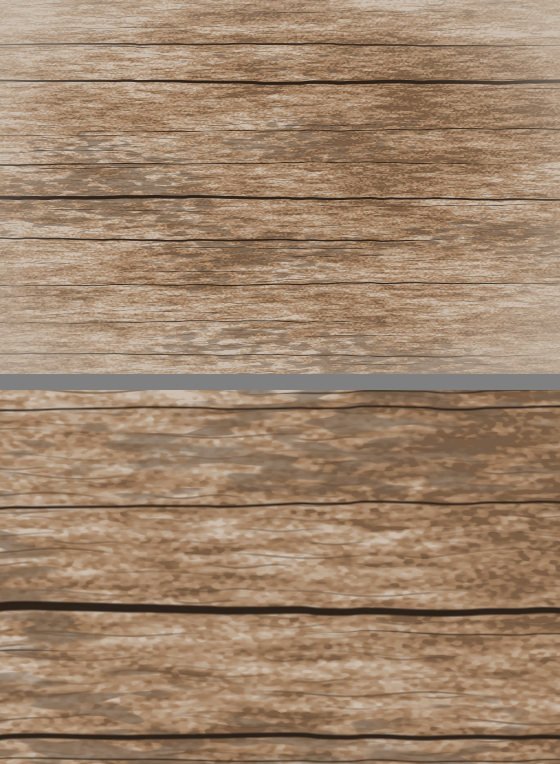
Top: the whole. Bottom: its middle third, enlarged.
Write a Shadertoy shader that draws this texture.

```glsl
// Weathered brown wood planks with fine horizontal grain, dark cracks and faded edges.

const vec3 CRACK_DARK  = vec3(0.16, 0.12, 0.09);
const vec3 GREY_STAIN  = vec3(0.45, 0.37, 0.30);
const vec3 DEEP_BROWN  = vec3(0.48, 0.365, 0.265);
const vec3 WARM_BROWN  = vec3(0.63, 0.49, 0.365);
const vec3 TAN         = vec3(0.69, 0.565, 0.45);
const vec3 PALE_TAN    = vec3(0.74, 0.645, 0.55);
const vec3 BLEACHED    = vec3(0.80, 0.74, 0.68);
const vec3 EDGE_HAZE   = vec3(0.79, 0.75, 0.70);

vec3 hash3(vec2 p) {
    vec3 q = vec3(dot(p, vec2(127.1, 311.7)),
                  dot(p, vec2(269.5, 183.3)),
                  dot(p, vec2(419.2, 371.9)));
    return fract(sin(q) * 43758.5);
}

// Smooth cellular noise: random cell values blended by distance, centred on zero.
float cellNoise(vec2 p) {
    vec2 cell = floor(p), local = fract(p);
    float sum = 0.0, total = 0.0;
    for (int y = -1; y <= 1; y++) {
        for (int x = -1; x <= 1; x++) {
            vec2 offset = vec2(x, y);
            vec3 h = hash3(cell + offset);
            vec2 d = offset + h.xy - local;
            float weight = exp(-5.0 * dot(d, d));
            sum += weight * h.z;
            total += weight;
        }
    }
    return 1.15 * (sum / total - 0.5);
}

// Gentle bending shared by the grain and the cracks.
float bend(float x, float seed) {
    return 0.0030 * sin(x * 3.1 + seed) + 0.0013 * sin(x * 9.7 + seed * 2.3)
         + 0.0006 * sin(x * 31.0 + seed * 4.1);
}

// Coverage of a tapering crack; span holds its centre and half length.
float crack(vec2 p, float y, vec2 span, float width, float seed, float soft) {
    float taper = 1.0 - smoothstep(0.5, 1.0, abs(p.x - span.x) / span.y);
    float w = width * (0.85 + 0.3 * sin(p.x * 2.3 + seed * 3.0));
    w = mix(-soft, w, taper);
    float d = abs(p.y - y - bend(p.x, seed)) - w;
    return 1.0 - smoothstep(-soft, soft, d);
}

// One thin tapered fibre line in each cell, rows shifted at random.
float fibreLines(vec2 p, vec2 cells, float soft) {
    vec2 q = p * cells;
    q.x += 9.0 * hash3(vec2(floor(q.y), 3.0)).x;
    vec3 h = hash3(floor(q));
    vec2 local = fract(q) - 0.5;
    float along = 1.0 - smoothstep(0.25, 0.5, abs(local.x) / mix(0.4, 1.0, h.y));
    float wave = 0.12 * sin(local.x * 11.0 + h.z * 6.3);
    float across = abs(local.y - 0.4 * (h.x - 0.5) - wave) / cells.y;
    return h.z * along * (1.0 - smoothstep(0.0, soft, across));
}

// Wood colour from dark (0) to bleached (1).
vec3 woodRamp(float tone) {
    vec3 c = mix(DEEP_BROWN, WARM_BROWN, smoothstep(0.0, 0.32, tone));
    c = mix(c, TAN, smoothstep(0.28, 0.50, tone));
    c = mix(c, PALE_TAN, smoothstep(0.48, 0.68, tone));
    return mix(c, BLEACHED, smoothstep(0.66, 0.92, tone));
}

// Layered grain from broad blotches down to fine speckle.
float grainTone(vec2 p) {
    return 0.52 + 0.42 * cellNoise(p * vec2(1.8, 8.0))
                + 0.34 * cellNoise(p * vec2(5.0, 28.0) + 17.0)
                + 0.36 * cellNoise(p * vec2(10.0, 90.0) + 31.0)
                + 0.48 * cellNoise(p * vec2(32.0, 210.0) + 47.0)
                + 0.44 * cellNoise(p * vec2(170.0, 330.0) + 59.0);
}

// Sparse grey weathering broken up along the fibres.
float stainMask(vec2 p) {
    float patches = cellNoise(p * vec2(2.4, 10.0) + 83.0);
    float fibres = cellNoise(p * vec2(34.0, 150.0) + 97.0);
    return smoothstep(0.22, 0.48, patches + 0.7 * fibres + 0.12 * (0.4 - p.y));
}

void mainImage(out vec4 fragColor, in vec2 fragCoord) {
    vec2 p = fragCoord / iResolution.y;
    vec2 uv = fragCoord / iResolution.xy;
    float aspect = iResolution.x / iResolution.y;
    float soft = max(0.0013, 0.6 / iResolution.y);

    // Grain, stains and thin dark fibres
    vec2 g = p + vec2(0.0, bend(p.x, 6.0 * p.y));
    vec3 color = woodRamp(grainTone(g));
    color = mix(color, GREY_STAIN, 0.60 * stainMask(g));
    float lines = max(fibreLines(g, vec2(4.0, 55.0), 1.3 * soft),
                      0.8 * fibreLines(g + 0.37, vec2(9.0, 95.0), 1.3 * soft));
    color = mix(color, 0.8 * DEEP_BROWN, 0.65 * lines);

    // Long cracks between planks, with a faint brown shade beside them
    vec2 c = p + vec2(0.0, 0.0022 * cellNoise(p * vec2(28.0, 2.0)));
    float dark = 0.0, shade = 0.0;
    for (int i = 0; i < 9; i++) {
        float n = float(i);
        vec3 h = hash3(vec2(n, 5.0));
        bool wide = i % 3 == 1 && i < 6;
        float y = 0.871 - 0.104 * n + (wide ? 0.015 : 0.025 * (h.x - 0.5));
        vec2 span = vec2(aspect * h.y, wide ? 4.0 : mix(1.0, 2.4, h.z));
        float width = wide ? 0.0042 : mix(0.0011, 0.0021, h.x);
        dark = max(dark, crack(c, y, span, width, n * 1.7, soft));
        shade = max(shade, crack(c, y, span, width, n * 1.7, 0.010));
    }

    // Short hairline cracks
    for (int i = 0; i < 18; i++) {
        vec3 h = hash3(vec2(float(i), 23.0));
        float y = (float(i) + h.x) / 18.0;
        vec2 span = vec2(aspect * h.y, mix(0.15, 0.55, h.z));
        dark = max(dark, 0.85 * crack(c, y, span, 0.0005, h.z * 20.0, soft));
    }
    color = mix(color, DEEP_BROWN, 0.18 * shade);
    color = mix(color, CRACK_DARK, 0.97 * dark);

    // Pale haze toward the borders
    vec2 q = 2.0 * uv - 1.0;
    color = mix(color, EDGE_HAZE, 0.62 * smoothstep(0.35, 1.9, dot(q, q)));

    fragColor = vec4(color, 1.0);
}
```
